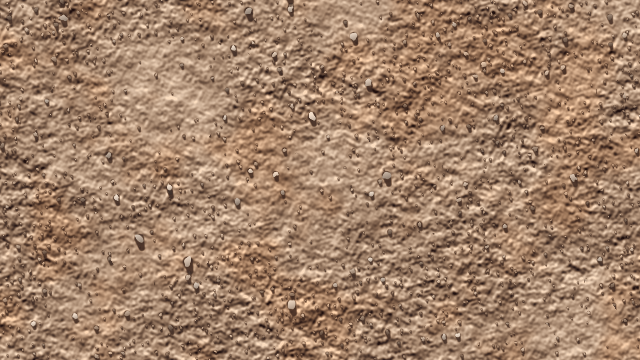
A WebGL 1 fragment shader for this texture:

```glsl
precision highp float;
// Dry sandy ground with rough grit, scattered pebbles and low sunlight from above.
uniform vec2 u_resolution;

const vec2 TO_LIGHT = vec2(-0.26, 0.966);

float hash(vec2 p) {
  vec3 q = fract(vec3(p.xyx) * 0.1031);
  q += dot(q, q.yzx + 33.33);
  return fract((q.x + q.y) * q.z);
}

float noise(vec2 p) {
  vec2 i = floor(p), f = fract(p);
  f = f * f * (3.0 - 2.0 * f);
  return mix(mix(hash(i), hash(i + vec2(1, 0)), f.x),
             mix(hash(i + vec2(0, 1)), hash(i + vec2(1, 1)), f.x), f.y);
}

float fbm(vec2 p) {
  float sum = 0.0, amp = 0.5;
  for (int i = 0; i < 4; i++) {
    sum += amp * noise(p);
    p = mat2(1.6, 1.2, -1.2, 1.6) * p + 7.3;
    amp *= 0.5;
  }
  return sum / 0.9375;
}

// Height of the crumbly soil, from clods down to sand
float soilHeight(vec2 p) {
  p = mat2(0.88, 0.47, -0.47, 0.88) * p + 20.0;
  return 1.2 * noise(p * vec2(22.0, 30.0))
       + 0.75 * noise(p * vec2(52.0, 64.0) + 9.0)
       + 0.5 * noise(p * 118.0 + 31.0);
}

// Scatters stones with cast shadows; surface holds tone and greyness
void addStones(inout vec2 surface, vec2 p, float cell, float density,
               vec2 radii, vec2 tones, float grey, float seed) {
  float px = 0.8 / u_resolution.y;
  float shadow = 0.0, cover = 0.0, stoneTone = 0.0;
  vec2 home = floor(p / cell);
  for (int y = -1; y <= 1; y++) {
    for (int x = -1; x <= 1; x++) {
      vec2 id = home + vec2(x, y) + 40.0;
      vec2 key = id + seed;
      if (hash(key + 3.7) > density) continue;
      vec2 centre = (id - 40.0 + vec2(hash(key), hash(key + 51.3))) * cell;
      float size = hash(key + 17.9);
      float r = mix(radii.x, radii.y, size * size);
      vec2 q = p - centre;

      // Shadow: a tapering streak pointing away from the light
      float along = clamp(dot(q, -TO_LIGHT) / (2.0 * r), 0.0, 1.0);
      float streak = length(q + TO_LIGHT * along * 2.0 * r) - r * (1.0 - 0.4 * along);
      shadow = max(shadow, 1.0 - smoothstep(-px, px * 1.5, streak));

      // Body: a turned, squashed and chipped disc
      float turn = 6.283 * hash(key + 71.1);
      vec2 s = mat2(cos(turn), sin(turn), -sin(turn), cos(turn)) * q;
      s.y *= 1.0 + 0.6 * hash(key + 8.2);
      float body = length(s) - r + 0.7 * r * (noise(s * 1.3 / r + key) - 0.5);
      float inside = 1.0 - smoothstep(-px, px, body);
      if (inside > cover) {
        cover = inside;
        stoneTone = mix(tones.x, tones.y, hash(key + 29.4))
                  + 0.2 * clamp(dot(q, TO_LIGHT) / r, -1.5, 1.0);
      }
    }
  }
  surface.x = mix(surface.x, 0.02, shadow * 0.85);
  surface = mix(surface, vec2(stoneTone, grey), cover);
}

// Earth colours from deep shadow to sunlit sand
vec3 earth(float tone) {
  float t = clamp(tone, -0.15, 1.2);
  vec3 c = mix(vec3(0.22, 0.15, 0.13), vec3(0.86, 0.75, 0.65), t);
  return c - vec3(0.0, 0.1, 0.2) * max(t * (1.0 - t), 0.0);
}

void main() {
  vec2 p = gl_FragCoord.xy / u_resolution.y;
  vec2 fromCentre = (gl_FragCoord.xy / u_resolution - 0.5) * vec2(1.3, 1.1);

  // Smooth trodden patches against loose, rough ground
  float rough = smoothstep(0.3, 0.7,
      fbm(p * 4.0 + 5.0) + 0.35 * (length(fromCentre) - 0.4));

  // Sunlit relief
  float relief = soilHeight(p) - soilHeight(p + TO_LIGHT * 0.006);
  relief *= mix(0.75, 1.35, rough) * (relief < 0.0 ? 1.2 : 1.0);
  float tone = 0.75 - 0.12 * rough + relief
             + 0.3 * (fbm(p * 9.0 + 60.0) - 0.5)
             + 0.16 * (noise(p * 140.0 + 80.0) - 0.5);

  vec2 surface = vec2(tone, 0.0);
  addStones(surface, p, 0.019, 0.08 + 0.3 * rough, vec2(0.002, 0.0048), vec2(0.4, 0.95), 0.1, 11.0);
  addStones(surface, p, 0.048, 0.08 + 0.25 * rough, vec2(0.004, 0.008), vec2(0.4, 0.95), 0.3, 137.0);
  addStones(surface, p, 0.125, 0.38, vec2(0.006, 0.014), vec2(0.7, 1.15), 0.55, 263.0);

  vec3 colour = earth(surface.x);
  float rust = smoothstep(0.4, 0.75, fbm(p * 7.0 + 90.0));
  colour *= mix(vec3(1.0), vec3(1.02, 0.96, 0.9), rust);
  float light = dot(colour, vec3(0.3, 0.59, 0.11));
  gl_FragColor = vec4(mix(colour, vec3(light) * vec3(1.04, 1.0, 0.96), surface.y), 1.0);
}
```
